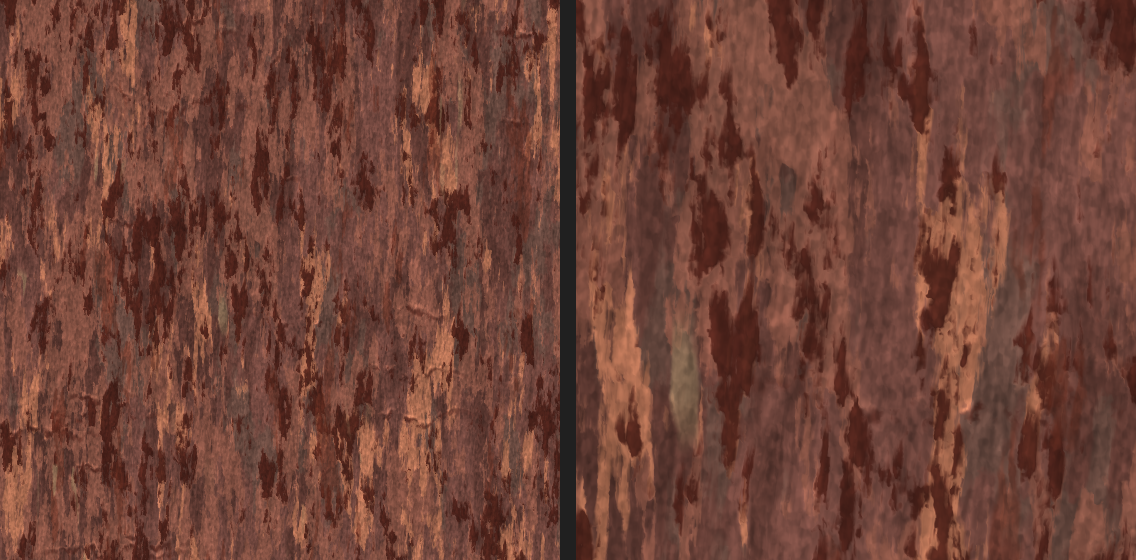
Left, the full canvas; right, a detail of the centre.
Give the GLSL for this texture, as a Shadertoy shader.

```glsl
// Weathered red-brown bark with torn vertical flakes, dark pits and cross cracks.

vec3 hash(vec2 p) {
    vec3 q = fract(p.xyx * vec3(0.1031, 0.1030, 0.0973));
    q += dot(q, q.yxz + 33.33);
    return fract((q.xxy + q.yzz) * q.zyx);
}

// Cellular noise: random cell values blended by distance to the cell points
float cells(vec2 p) {
    vec2 id = floor(p), f = p - id;
    float sum = 0.0, total = 0.0;
    for (int y = -1; y <= 1; y++)
    for (int x = -1; x <= 1; x++) {
        vec2 o = vec2(x, y);
        vec3 h = hash(id + o + 50.0);
        vec2 d = o + h.xy - f;
        float w = exp(-5.0 * dot(d, d));
        sum += w * h.z;
        total += w;
    }
    return sum / total;
}

float layered(vec2 p) {
    float sum = 0.0, amp = 0.48;
    for (int i = 0; i < 4; i++) {
        sum += amp * cells(p);
        p = p * vec2(2.1, 2.3) + 17.3;
        amp *= 0.6;
    }
    return sum / 1.044;
}

// Depth of the torn pits, stretched along the grain
float pits(vec2 p) {
    return layered(p * vec2(46.0, 14.0) + 61.0);
}

void mainImage(out vec4 fragColor, in vec2 fragCoord) {
    vec2 uv = fragCoord / iResolution.y;

    // Nearly straight grain with ragged ends
    float rough = layered(uv * vec2(60.0, 45.0) + 9.0) - 0.5;
    vec2 p = uv + rough * vec2(0.005, 0.03);
    p.x += 0.002 * sin(uv.y * 17.0 + 5.0 * sin(uv.x * 9.0));

    float fibre = layered(p * vec2(105.0, 13.0) + 3.0) - 0.5;
    float grain = cells(uv * vec2(330.0, 210.0)) - 0.5;
    float wear = layered(p * vec2(18.0, 4.0) + 23.0) + 0.25 * fibre;
    float flake = layered(p * vec2(23.0, 5.0) + 41.0) + 0.45 * fibre + 0.15 * rough;
    float tongue = layered(p * vec2(17.0, 3.4) + 83.0) + 0.40 * fibre;

    // Mauve under-bark with grey-olive stains
    vec3 color = mix(vec3(0.37, 0.225, 0.195), vec3(0.455, 0.285, 0.25), smoothstep(0.38, 0.60, wear));
    float stain = smoothstep(0.58, 0.67, layered(p * vec2(20.0, 5.5) + 7.0) + 0.2 * fibre);
    color = mix(color, vec3(0.40, 0.30, 0.26), 0.65 * stain);

    // Clay flakes and bright orange tongues
    color = mix(color, vec3(0.53, 0.325, 0.265), 0.85 * smoothstep(0.49, 0.56, flake));
    color = mix(color, vec3(0.69, 0.435, 0.32), 0.85 * smoothstep(0.64, 0.72, tongue));

    // Short broken cracks running across the grain
    float crack = 0.0, lip = 0.0, torn = 0.0;
    float sag = 0.06 * (layered(uv * vec2(21.0, 9.0) + 31.0) - 0.5);
    for (int i = 0; i < 18; i++) {
        vec3 h = hash(vec2(float(i) * 7.0 + 2.0, 19.0));
        float along = (uv.x - h.x) / (0.04 + 0.09 * h.z);
        float across = uv.y - h.y + sag;
        float fade = exp(-along * along);
        crack = max(crack, fade * smoothstep(0.008, 0.001, abs(across)));
        lip = max(lip, fade * smoothstep(0.006, 0.0, abs(across - 0.009)));
        torn = max(torn, fade * exp(-900.0 * across * across));
    }
    crack *= smoothstep(-0.10, 0.10, rough);
    lip *= smoothstep(-0.12, 0.10, rough);

    // Dark pits, gathered in clumps and around the cracks, with lit edges
    float depth = pits(p);
    float clump = cells(uv * vec2(13.0, 6.0) + 71.0) - 0.5;
    float hollow = depth + 0.50 * fibre + 0.25 * rough + 0.16 * clump + 0.06 * torn;
    float pit = smoothstep(0.58, 0.73, hollow);
    float relief = depth - pits(p + vec2(-0.002, 0.003));
    color = mix(color, vec3(0.255, 0.105, 0.08), 0.9 * max(pit, 0.8 * crack));
    color += vec3(0.12, 0.075, 0.055) * lip * (1.0 - pit);

    // Rusty red seams and rare pale scratches
    float seam = smoothstep(0.66, 0.74, layered(p * vec2(34.0, 5.0) + 97.0));
    color = mix(color, vec3(0.38, 0.17, 0.12), 0.5 * seam);
    float scratch = smoothstep(0.80, 0.92, cells(p * vec2(95.0, 10.0) + 13.0))
                  * smoothstep(0.68, 0.78, cells(uv * vec2(11.0, 6.0) + 29.0));
    color = mix(color, vec3(0.62, 0.51, 0.38), 0.6 * scratch);

    // Fine streaks, grit and slanting light
    color *= 1.0 + 0.35 * fibre + 0.24 * grain + 0.30 * rough;
    color *= 1.0 + clamp(0.9 * relief, -0.18, 0.18);

    fragColor = vec4(clamp(color, 0.0, 1.0), 1.0);
}
```
